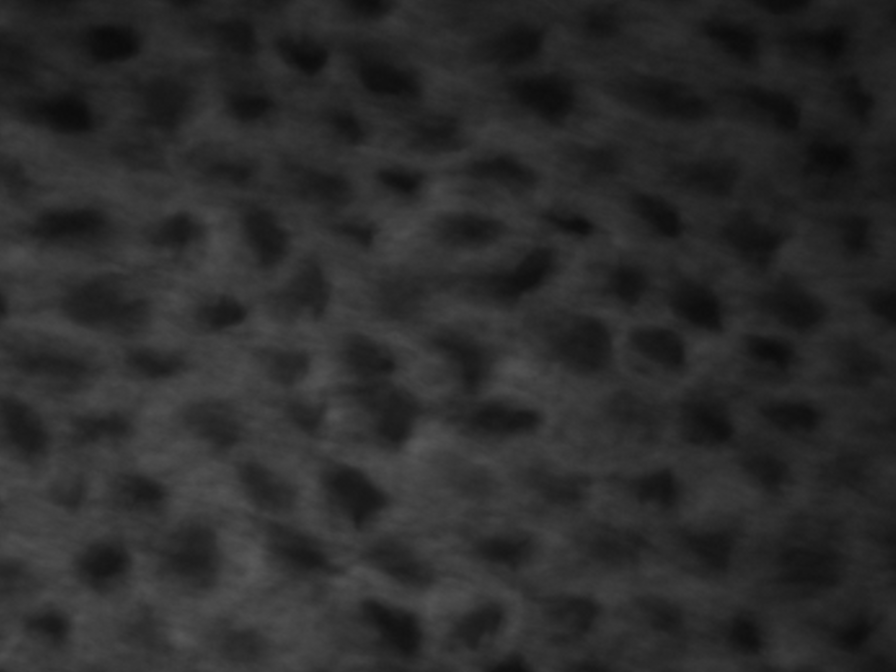
This texture is drawn by a Shadertoy shader. Its source:

```glsl
// Dim, softly blurred dimpled surface: staggered rows of dark comma-shaped pits
// between pale swellings. Each pit is a lopsided ellipse with a wide shadow in a
// warped grid; side-lit noise adds creases and a pool of light falls from the left.

const vec2 PIT_SPACING = vec2(0.150, 0.096);
const vec2 LIGHT_CENTRE = vec2(0.40, 0.28);
const vec2 LIGHT_REACH = vec2(0.80, 0.68);
const vec3 SURFACE_GREY = vec3(0.232);
const float PIT_TILT = -0.42;

float hash(vec2 p) {
    vec3 q = fract(vec3(p.xyx) * 0.1031);
    q += dot(q, q.yzx + 33.33);
    return fract((q.x + q.y) * q.z);
}

float noise(vec2 p) {
    vec2 i = floor(p), f = fract(p);
    f = f * f * f * (f * (f * 6.0 - 15.0) + 10.0);
    float low = mix(hash(i), hash(i + vec2(1, 0)), f.x);
    float high = mix(hash(i + vec2(0, 1)), hash(i + vec2(1, 1)), f.x);
    return mix(low, high, f.y);
}

float fbm(vec2 p) {
    float sum = 0.0, weight = 0.53;
    for (int i = 0; i < 4; i++) {
        sum += weight * noise(p);
        p = mat2(0.96, 0.28, -0.28, 0.96) * p * 2.03 + 17.3;
        weight *= 0.5;
    }
    return sum;
}

vec2 rotate(vec2 p, float angle) {
    float c = cos(angle), s = sin(angle);
    return vec2(c * p.x + s * p.y, c * p.y - s * p.x);
}

vec2 warp(vec2 p, float frequency, float amount) {
    vec2 q = p * frequency;
    return p + amount * (vec2(noise(q + 31.0), noise(q + 74.0)) - 0.5);
}

// Distance in a lopsided ellipse: steep leading end, long soft tail
float pitDistance(vec2 p, float size) {
    float reach = mix(0.060, 0.033, smoothstep(-0.02, 0.02, p.x));
    return length(p / (vec2(reach, 0.030) * size));
}

// x: pit core, y: wide shadow around it, z: lit swelling ahead of it
vec3 pitField(vec2 p) {
    float coreOpen = 1.0, shadowOpen = 1.0, rim = 0.0;
    float row = floor(p.y / PIT_SPACING.y);
    for (int j = -1; j <= 1; j++) {
        float y = row + float(j);
        float shift = 0.5 * mod(y, 2.0);
        float column = floor(p.x / PIT_SPACING.x - shift);
        for (int i = -1; i <= 1; i++) {
            vec2 id = vec2(column + float(i), y);
            vec2 jitter = vec2(hash(id + 5.1), hash(id + 48.7)) - 0.5;
            vec2 centre = (id + vec2(0.5 + shift, 0.5) + jitter * 0.32) * PIT_SPACING;
            float angle = PIT_TILT + 0.6 * (hash(id + 91.3) - 0.5);
            vec2 local = rotate(p - centre, angle);
            float depth = mix(0.35, 1.0, hash(id + 13.9));
            float d = pitDistance(local, mix(0.88, 1.22, hash(id + 67.2)));
            coreOpen *= 1.0 - depth * (1.0 - smoothstep(0.15, 1.25, d));
            shadowOpen *= 1.0 - depth * (1.0 - smoothstep(0.3, 1.9, d));
            vec2 ahead = (local - vec2(0.054, 0.0)) / vec2(0.020, 0.036);
            rim += depth * exp(-dot(ahead, ahead));
        }
    }
    return vec3(1.0 - coreOpen, 1.0 - shadowOpen, rim);
}

// Brightness change of a noise relief lit from the lower right
float sideLight(vec2 p, vec2 frequency, float offset) {
    vec2 toLight = vec2(0.75, -0.66) * offset;
    return fbm(p * frequency) - fbm((p + toLight) * frequency);
}

float lightPool(vec2 p) {
    vec2 e = (p - LIGHT_CENTRE) / LIGHT_REACH;
    return 0.46 + 0.74 * exp(-dot(e, e));
}

void mainImage(out vec4 fragColor, in vec2 fragCoord) {
    vec2 uv = fragCoord / iResolution.y;

    // Irregular pit layout with ragged edges
    vec2 p = warp(uv, 3.5, 0.08);
    p = warp(p, 15.0, 0.028);
    p = warp(p, 36.0, 0.015);
    p = warp(p, 80.0, 0.005);
    vec3 pits = pitField(p + 2.0);

    // Folds stretched along the rows, side-lit creases and fine mottling
    vec2 along = rotate(warp(uv, 9.0, 0.03), -0.22) + 3.0;
    float folds = fbm(along * vec2(7.0, 17.0));
    float creases = sideLight(along, vec2(13.0, 24.0), 0.016);
    float mottle = fbm(uv * vec2(42.0, 60.0) + 9.0) - 0.5;
    float relief = 0.70 + 0.56 * folds + 0.50 * creases + 0.20 * mottle;

    float shade = lightPool(uv) * relief * (1.0 + 0.15 * pits.z);
    shade *= (1.0 - 0.50 * pits.x) * (1.0 - 0.38 * pits.y);
    float grain = 0.010 * (noise(uv * 260.0) - 0.5);
    fragColor = vec4(SURFACE_GREY * shade + grain, 1.0);
}
```
